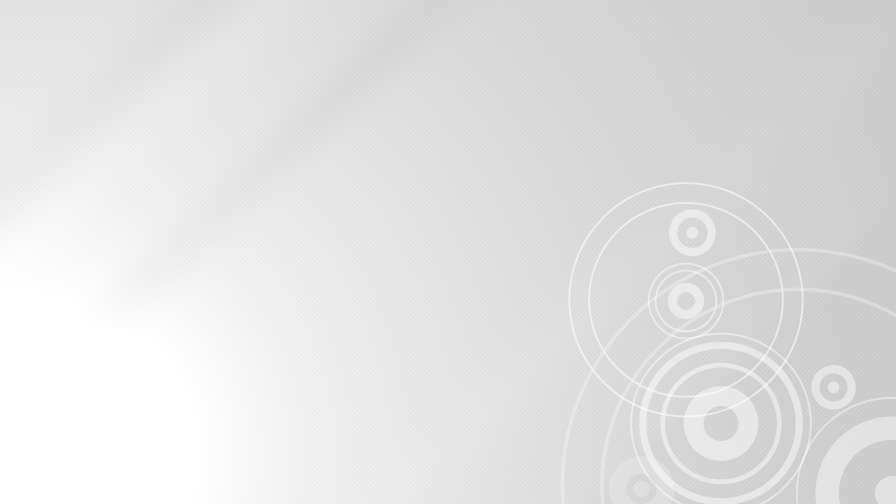
This background is drawn by a WebGL 2 fragment shader. Its source:

```glsl
#version 300 es
precision highp float;
// Soft grey glow with diagonal beams, a fine dot weave and clusters of pale rings.

uniform vec2 u_resolution;
out vec4 outColor;

const float GRID_HEIGHT = 432.0;          // canvas height in layout units
const vec2 GLOW_CENTER = vec2(0.08, 0.10); // in canvas heights
const float SHADE_FLOOR = 0.70;
const float SHADE_RANGE = 0.33;
const float SHADE_FALLOFF = 0.65;
const float GLOW_STRENGTH = 0.05;
const vec2 BEAM_NORMAL = vec2(-0.69, 0.72);
const float DOT_PERIOD = 4.0;
const float DOT_STRENGTH = 0.012;
const float LINE_HALF_WIDTH = 0.8;
const float RING_WHITE = 0.99;

// Ring clusters: center x, center y, opacity
const vec3 CLUSTERS[8] = vec3[8](
    vec3(588, 175, 0.60), vec3(593.5, 232.5, 0.50),
    vec3(588, 174, 0.50), vec3(618, 69, 0.50),
    vec3(714.5, 100, 0.48), vec3(765, 9, 0.45),
    vec3(550, 13, 0.22), vec3(684, 16, 0.30));

// Broad bands and discs: cluster, middle radius, half width
const vec3 BANDS[14] = vec3[14](
    vec3(1, 16.5, 3.5), vec3(1, 0, 5), vec3(2, 11.5, 4),
    vec3(3, 23.5, 8.5), vec3(3, 50, 2), vec3(3, 67, 3),
    vec3(4, 15.5, 3.5), vec3(4, 0, 5), vec3(5, 56, 10),
    vec3(5, 0, 15), vec3(6, 20.5, 7.5), vec3(6, 0, 7),
    vec3(7, 202, 1.5), vec3(7, 168, 1.5));

// Thin outlines: cluster, radius
const vec2 OUTLINES[6] = vec2[6](
    vec2(0, 100), vec2(0, 83), vec2(2, 26),
    vec2(2, 32), vec2(3, 77), vec2(5, 82));

float bell(float x, float center, float width) {
    float t = (x - center) / width;
    return exp(-t * t);
}

// Opacity of one smooth ring; a zero radius gives a disc
float ring(vec2 p, int cluster, float radius, float halfWidth, float pixel) {
    vec3 c = CLUSTERS[cluster];
    float edge = abs(length(p - c.xy) - radius) - halfWidth;
    return c.z * clamp(0.5 - edge / pixel, 0.0, 1.0);
}

float backdrop(vec2 uv) {
    float d = distance(uv, GLOW_CENTER);
    float shade = SHADE_FLOOR + SHADE_RANGE * exp(-SHADE_FALLOFF * d);
    shade += GLOW_STRENGTH * exp(-6.0 * d * d);

    // Diagonal beams, measured across their direction
    float across = dot(uv, BEAM_NORMAL);
    float beams = 0.012 * bell(across, 0.34, 0.06)
                - 0.025 * bell(across, 0.12, 0.05)
                - 0.018 * bell(across, 0.44, 0.06)
                + 0.008 * bell(across, -0.53, 0.06)
                - 0.012 * smoothstep(-0.78, -0.83, across);
    return shade + beams * smoothstep(0.10, 0.45, d);
}

void main() {
    float pixel = GRID_HEIGHT / u_resolution.y;
    vec2 uv = gl_FragCoord.xy / u_resolution.y;
    vec2 p = uv * GRID_HEIGHT;
    float shade = backdrop(uv);

    // Staggered dots, fading out in the bright corner
    vec2 wave = cos(p * 6.28318 / DOT_PERIOD);
    float dotFade = smoothstep(1.03, 0.93, shade);
    shade += DOT_STRENGTH * wave.x * wave.y * dotFade;
    shade = min(shade, 1.0);

    // Translucent white rings
    for (int i = 0; i < BANDS.length(); i++) {
        vec3 b = BANDS[i];
        shade = mix(shade, RING_WHITE, ring(p, int(b.x), b.y, b.z, pixel));
    }
    for (int i = 0; i < OUTLINES.length(); i++) {
        vec2 o = OUTLINES[i];
        shade = mix(shade, RING_WHITE, ring(p, int(o.x), o.y, LINE_HALF_WIDTH, pixel));
    }

    outColor = vec4(vec3(shade), 1.0);
}
```
